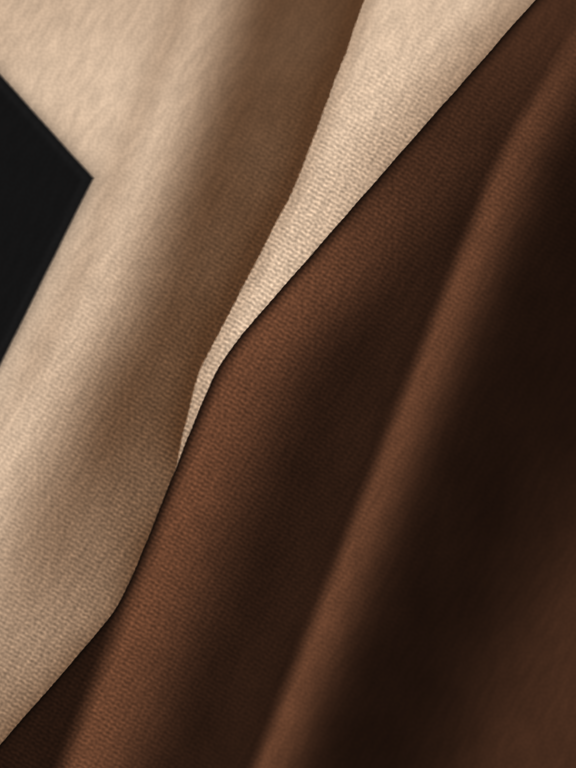
A Shadertoy shader for this texture:

```glsl
// Draped knit cloth: beige folds over brown folds, with a black pocket corner.
// Each fold follows a softly bent curve; the signed offset from it drives light,
// shadow and overlap. Gradient noise and fine stitches add the fabric surface.

vec2 hashGradient(vec2 cell) {
    float h = fract(sin(dot(cell, vec2(127.1, 311.7))) * 43758.5);
    return vec2(cos(6.2832 * h), sin(6.2832 * h));
}

float gradientNoise(vec2 p) {
    vec2 i = floor(p), f = fract(p);
    vec2 w = f * f * f * (f * (f * 6.0 - 15.0) + 10.0);
    vec2 e = vec2(1.0, 0.0);
    float low = mix(dot(hashGradient(i), f), dot(hashGradient(i + e), f - e), w.x);
    float high = mix(dot(hashGradient(i + e.yx), f - e.yx), dot(hashGradient(i + 1.0), f - 1.0), w.x);
    return mix(low, high, w.y);
}

// Smooth ramp: zero before the joint, then rising with slope one
float bend(float d) {
    return 0.5 * (d + sqrt(d * d + 0.0008));
}

float cover(float d, float softness) {
    float s = softness + 0.7 / iResolution.y;
    return smoothstep(-s, s, d);
}

// Fine courses crossing the drape, broken into uneven stitches
float knit(vec2 p) {
    vec2 q = mat2(0.86, -0.5, 0.5, 0.86) * p;
    float drift = 1.6 * gradientNoise(q * vec2(35.0, 60.0));
    float course = sin(1020.0 * q.y + drift + 0.5 * sin(620.0 * q.x));
    float breakup = gradientNoise(q * vec2(110.0, 330.0));
    return 0.7 * course + 0.25 * sin(900.0 * q.x + drift) + 0.7 * breakup;
}

void mainImage(out vec4 fragColor, in vec2 fragCoord) {
    vec2 p = fragCoord / iResolution.y;
    p.x = fragCoord.x / iResolution.x * 0.75;
    p.y = 1.0 - p.y;   // measured down from the top
    float x = p.x, u = p.y;
    float fuzz = 0.0012 * gradientNoise(p * 210.0) + 0.002 * gradientNoise(p * 22.0);

    // Horizontal offsets from the fold lines
    float brownFold = x - (0.697 - 0.88 * u + 0.49 * bend(u - 0.47));
    float seam = brownFold + 0.49 * bend(u - 0.79) + fuzz * 0.6;
    float frontEdge = x - (0.475 - 0.37 * u - 0.16 * bend(u - 0.24) + 0.32 * bend(u - 0.49)) + fuzz;
    float backCrest = x - (0.28 - 0.38 * u - 0.15 * bend(u - 0.38));
    float rightRidge = x - (0.775 - 0.6 * u + 0.2 * bend(u - 0.2));

    // Back beige cloth: bright flat, soft crest, then a deep hollow
    float hollow = smoothstep(-0.03, 0.085 + 0.06 * u, backCrest);
    hollow *= 1.0 - 0.5 * smoothstep(0.5, 0.85, u);
    float light = 0.97 - 0.86 * hollow;
    light -= 0.17 * exp(-pow((backCrest + 0.04) / 0.025, 2.0)) * (1.0 - smoothstep(0.45, 0.65, u));
    light -= 0.12 * (1.0 - smoothstep(0.0, 0.14, u)) * (1.0 - hollow);
    light -= 0.2 * exp(-abs(frontEdge) * 45.0) * (1.0 - smoothstep(0.55, 0.68, u));
    light -= 0.3 * exp(-abs(seam) * 32.0) * smoothstep(0.6, 0.72, u);
    light += 0.06 * gradientNoise(p * vec2(13.0, 9.0));
    vec3 beigeShade = vec3(0.34, 0.23, 0.15), beigeLight = vec3(0.87, 0.76, 0.65);
    vec3 color = mix(beigeShade, beigeLight, clamp(light, 0.0, 1.0));

    // Black pocket corner with a turned hem
    float pocket = max((0.0977 + 1.11 * x - u) * 0.67, (x - 0.121 + 0.498 * (u - 0.232)) * 0.895);
    color *= 1.0 - 0.3 * exp(-max(pocket, 0.0) * 110.0);
    vec3 black = vec3(0.082, 0.08, 0.08) + 0.02 * exp(-pow((pocket + 0.008) / 0.005, 2.0));
    color = mix(color, black, cover(-pocket + fuzz * 0.3, 0.002));

    // Front beige fold: rounded left rim, dimming toward the seam at the top
    float rim = smoothstep(-0.002, 0.03, frontEdge);
    float frontLight = 0.72 + 0.25 * rim;
    frontLight -= 0.38 * smoothstep(-0.1, 0.0, seam) * (1.0 - smoothstep(0.08, 0.4, u));
    frontLight -= 0.13 * exp(-abs(seam) * 120.0);
    frontLight += 0.06 * gradientNoise(p * 15.0);
    color = mix(color, mix(beigeShade, beigeLight, frontLight), cover(frontEdge, 0.0012));

    // Brown cloth: fold beside the seam falling away into a valley
    float glow = smoothstep(-0.014, 0.022, brownFold) * (1.0 - smoothstep(0.02, 0.175, brownFold));
    glow *= 0.35 + 0.65 * smoothstep(0.15, 0.42, u);
    float brownLight = 0.13 + 0.83 * glow;
    brownLight += 0.13 * smoothstep(0.35, 0.0, u) * smoothstep(-0.16, -0.04, rightRidge);
    brownLight += 0.1 * exp(-pow((rightRidge + 0.05) / 0.05, 2.0)) * smoothstep(0.15, 0.4, u);

    // Right ridge: crisp left rise, slow fade, faint bounce at the lower right
    float ridgeLight = 0.05 + 0.85 * exp(-pow(max(rightRidge - 0.006, 0.0) / 0.05, 2.0));
    ridgeLight *= 0.75 + 0.25 * smoothstep(0.0, 0.3, u);
    ridgeLight += 0.46 * smoothstep(0.16, 0.36, rightRidge) * smoothstep(0.45, 0.85, u);
    brownLight = mix(brownLight, ridgeLight, smoothstep(-0.018, 0.008, rightRidge));
    brownLight += 0.05 * gradientNoise(p * vec2(18.0, 12.0));
    vec3 brown = mix(vec3(0.105, 0.06, 0.038), vec3(0.43, 0.275, 0.19), clamp(brownLight, 0.0, 1.0));
    brown *= 1.0 - 0.75 * exp(-max(seam, 0.0) * 220.0);
    color = mix(color, brown, cover(seam, 0.0008));

    // Knit is crisp near the seam and melts into soft focus away from it
    float focus = exp(-pow((seam - 0.04) / 0.25, 2.0)) * smoothstep(-0.1, 0.25, u);
    float onCloth = cover(pocket, 0.002);
    color *= 1.0 + 0.12 * focus * onCloth * knit(p);
    color *= 1.0 + (0.06 + 0.14 * focus) * gradientNoise(p * 230.0);

    // Loose fibres lie along the folds
    vec2 nap = mat2(0.86, -0.5, 0.5, 0.86) * p;
    color *= 1.0 + 0.09 * gradientNoise(nap * vec2(120.0, 32.0));
    fragColor = vec4(clamp(color, 0.0, 1.0), 1.0);
}
```
